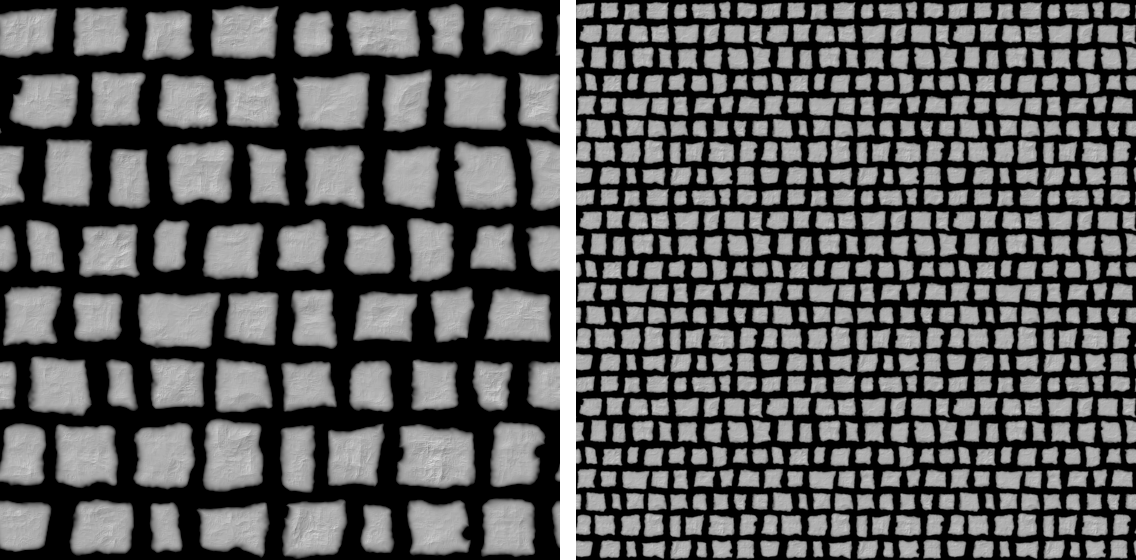
Left, the tile; right, the same tile 3 across and 3 down.
Give the GLSL for this texture map, as a Shadertoy shader.

```glsl
const float ROWS = 8.0;
const float COLUMNS = 8.0;          // rows 2 and 4 hold one stone more
const float GAP = 0.026;            // mean joint width
const vec2  JOINT_JITTER = vec2(0.36, 0.16);
const float INSET_VARIATION = 0.012;
const float TILT = 0.014;
const float BOW = 0.011;
const vec2  CORNER_RADIUS = vec2(0.004, 0.022);
const float BITE_CHANCE = 0.22;
const float EDGE_FALLOFF = 0.0045;
const float STONE_GREY = 0.69;
const float EMBOSS = 0.0013;
const float EMBOSS_STEP = 0.0015;
const vec2  LIGHT = vec2(-0.6, 0.8);

vec4 hash(vec3 p) {
    vec4 q = fract(p.xyzx * vec4(0.1031, 0.1030, 0.0973, 0.1099));
    q += dot(q, q.wzxy + 33.33);
    return fract((q.xxyz + q.yzzw) * q.zywx);
}

// Value noise that wraps over the unit square
vec2 noise(vec2 p, float cells) {
    p *= cells;
    vec2 i = floor(p), f = p - i;
    f = f * f * (3.0 - 2.0 * f);
    vec2 a = mod(i, cells), b = mod(i + 1.0, cells);
    vec2 low = mix(hash(vec3(a, cells)).xy, hash(vec3(b.x, a.y, cells)).xy, f.x);
    vec2 high = mix(hash(vec3(a.x, b.y, cells)).xy, hash(vec3(b, cells)).xy, f.x);
    return mix(low, high, f.y);
}

// Crinkled surface height
float relief(vec2 p) {
    vec2 w = p + 0.014 * (noise(p, 24.0) - 0.5) + 0.005 * (noise(p, 70.0) - 0.5);
    float height = 0.0, amp = 1.0, cells = 16.0;
    for (int i = 0; i < 5; i++) {
        height += amp * abs(2.0 * noise(w, cells).x - 1.0);
        amp *= 0.5;
        cells *= 2.0;
    }
    return height;
}

// Signed distance to one irregular stone between the corners lo and hi
float stoneDistance(vec2 p, vec2 lo, vec2 hi, vec2 id) {
    vec2 size = 0.5 * (hi - lo);
    vec2 q = p - 0.5 * (lo + hi);
    vec4 along = clamp(q / size, -1.0, 1.0).yyxx;

    // Uneven sides: left, right, bottom, top
    vec4 inset = 0.5 * GAP + INSET_VARIATION * (hash(vec3(id, 1.0)) - 0.5)
        + TILT * (hash(vec3(id, 2.0)) - 0.5) * along
        + BOW * (hash(vec3(id, 3.0)) - 0.35) * (1.0 - along * along);
    vec4 chip = hash(vec3(id, 4.0));
    float radius = mix(CORNER_RADIUS.x, CORNER_RADIUS.y, chip.x);
    vec2 v = max(-q - size + inset.xz, q - size + inset.yw) + radius;
    float d = min(max(v.x, v.y), 0.0) + length(max(v, 0.0)) - radius;

    // Chipped corner
    vec2 corner = size * (2.0 * step(0.5, chip.yz) - 1.0);
    vec2 normal = normalize(corner.yx * sign(corner.x * corner.y));
    d = max(d, dot(q, normal) - dot(corner, normal) * mix(0.66, 1.1, chip.w));

    // Bite out of one side
    vec4 bite = hash(vec3(id, 5.0));
    if (bite.x < BITE_CHANCE) {
        vec2 center = size * vec2(1.7 * step(0.5, bite.y) - 0.85, 1.2 * bite.z - 0.6);
        d = max(d, mix(0.006, 0.014, bite.w) - length(q - center));
    }
    return d;
}

float rowJoint(float row) {
    return (row + JOINT_JITTER.y * (hash(vec3(mod(row, ROWS), 7.0, 6.0)).x - 0.5)) / ROWS;
}

float columnJoint(float column, float count, float row) {
    vec4 h = hash(vec3(mod(column, count), row, 8.0));
    float shift = hash(vec3(row, 3.0, 9.0)).y;
    return (column + shift + JOINT_JITTER.x * (h.x - 0.5)) / count;
}

// Nearest stone: distance and roughness
vec2 wall(vec2 p) {
    vec2 nearest = vec2(1.0, 0.0);
    for (int j = -1; j <= 1; j++) {
        float row = floor(p.y * ROWS) + float(j);
        float r = mod(row, ROWS);
        float count = COLUMNS + ((r == 2.0 || r == 4.0) ? 1.0 : 0.0);
        float shift = hash(vec3(r, 3.0, 9.0)).y;
        for (int i = -1; i <= 1; i++) {
            float column = floor(p.x * count - shift) + float(i);
            vec2 id = vec2(mod(column, count), r);
            vec2 lo = vec2(columnJoint(column, count, r), rowJoint(row));
            vec2 hi = vec2(columnJoint(column + 1.0, count, r), rowJoint(row + 1.0));
            float d = stoneDistance(p, lo, hi, id);
            if (d < nearest.x) nearest = vec2(d, hash(vec3(id, 10.0)).x);
        }
    }
    return nearest;
}

void mainImage(out vec4 fragColor, in vec2 fragCoord) {
    vec2 p = fragCoord / iResolution.xy;

    // Ragged outlines
    vec2 ragged = p + 0.010 * (noise(p, 28.0) - 0.5)
        + 0.005 * (noise(p, 64.0) - 0.5) + 0.002 * (noise(p, 150.0) - 0.5);
    vec2 stone = wall(ragged);
    float depth = max(-stone.x, 0.0);

    // Soft rim around an embossed face
    float grey = STONE_GREY * (1.0 - exp(-depth / EDGE_FALLOFF));
    float slope = (relief(p + EMBOSS_STEP * LIGHT) - relief(p)) / EMBOSS_STEP;
    float rough = mix(0.6, 1.3, stone.y) * mix(0.5, 1.5, noise(p, 22.0).y);
    float face = smoothstep(0.003, 0.022, depth);
    grey += face * clamp(EMBOSS * rough * slope, -0.25, 0.2);
    fragColor = vec4(vec3(grey), 1.0);
}
```
